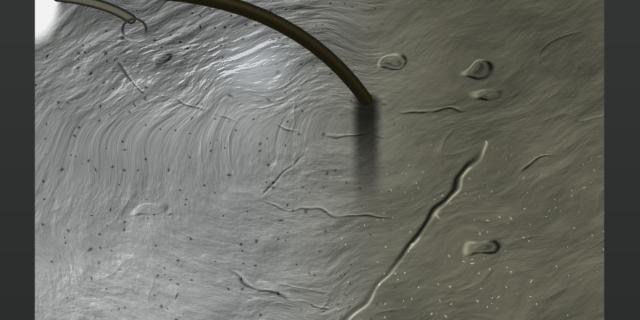
Reproduce this texture procedurally as a WebGL 2 fragment shader.

```glsl
#version 300 es
precision highp float;
uniform vec2 u_resolution;
out vec4 outColor;
#define SWIRL vec2(1.10, 0.62)
#define RELIEF_STEP 0.005
#define RELIEF_GAIN 1.15
#define HOSE_WIDTH 0.024
#define BAR_COLOR vec3(0.185, 0.195, 0.19)
#define COOL_TINT vec3(0.98, 1.0, 0.985)
#define WARM_TINT vec3(1.02, 1.01, 0.86)
#define GLINT_COLOR vec3(0.82, 0.84, 0.87)
#define HOSE_COLOR vec3(0.10, 0.09, 0.05)

float hash(vec2 p) {
  vec3 q = fract(vec3(p.xyx) * 0.1031);
  q += dot(q, q.yzx + 33.33);
  return fract((q.x + q.y) * q.z);
}
float noise(vec2 p) {
  vec2 i = floor(p), f = fract(p);
  f = f * f * (3.0 - 2.0 * f);
  return mix(mix(hash(i), hash(i + vec2(1, 0)), f.x),
             mix(hash(i + vec2(0, 1)), hash(i + 1.0), f.x), f.y);
}
float fbm(vec2 p) {
  float sum = 0.0, amp = 0.5;
  for (int i = 0; i < 5; i++, amp *= 0.53) {
    sum += amp * noise(p);
    p = p * 2.03 + 17.1;
  }
  return sum;
}
float glow(vec2 p, vec2 center, vec2 size) {
  vec2 d = (p - center) / size;
  return exp(-dot(d, d));
}
float stroke(float d, float width) { return exp(-d * d / (width * width)); }

// Signed distance to a quadratic curve and the position along it
vec2 curve(vec2 p, vec2 a, vec2 b, vec2 c) {
  vec2 best = vec2(9.0, 0.0), last = a;
  for (int i = 1; i <= 12; i++) {
    float t = float(i) / 12.0;
    vec2 next = mix(mix(a, b, t), mix(b, c, t), t), s = next - last, w = p - last;
    float h = clamp(dot(w, s) / dot(s, s), 0.0, 1.0), d = length(w - s * h);
    if (d < abs(best.x)) best = vec2(s.x * w.y < s.y * w.x ? -d : d, t + (h - 1.0) / 12.0);
    last = next;
  }
  return best;
}
// Curved folds on the left, slanted sparse folds on the right
float relief(vec2 p) {
  p += 0.06 * (vec2(noise(p * 7.0), noise(p * 7.0 + 31.0)) - 0.5);
  vec2 d = (p - SWIRL) * vec2(0.7, 1.3);
  vec2 flow = vec2(length(vec2(length(d), 0.1)) * 22.0 + d.y * 8.0, 7.0 * p.x + 5.0 * length(vec2(d.y, 0.1)));
  vec2 slant = vec2(dot(p, vec2(0.9, 0.43)) * 7.0, dot(p, vec2(-0.43, 0.9)) * 18.0);
  float side = smoothstep(0.95, 1.35, p.x);
  vec2 q = mix(flow, slant, step(1.15, p.x));
  float fold = pow(1.0 - abs(2.0 * noise(q * 0.8) - 1.0), 7.0) * smoothstep(0.5, 0.75, noise(p * 8.0 + 5.0));
  return mix(fbm(flow), fbm(slant) * 0.42, side) + 0.13 * fold * smoothstep(0.0, 0.1, abs(p.x - 1.15));
}
// Scattered specks, one per grid cell
float specks(vec2 p, float cells, float density) {
  vec2 id = floor(p * cells), f = fract(p * cells);
  vec2 center = 0.3 + 0.4 * vec2(hash(id + 3.7), hash(id + 9.2));
  return step(hash(id), density) * stroke(length(f - center), 0.08 + 0.14 * hash(id + 5.1));
}

void main() {
  vec2 p = gl_FragCoord.xy / u_resolution.y;
  p.x += 1.0 - 0.5 * u_resolution.x / u_resolution.y;
  float px = 1.0 / u_resolution.y, side = smoothstep(0.75, 1.45, p.x);
  vec2 bent = p + 0.03 * (vec2(noise(p * 20.0), noise(p * 20.0 + 40.0)) - 0.5);

  // Broad light over the mud
  float tone = mix(0.50, 0.355, side) + 0.14 * (fbm(p * vec2(4.0, 6.0)) - 0.5);
  tone += 0.14 * glow(p, vec2(0.25, 0.08), vec2(0.50, 0.20)) + 0.06 * glow(p, vec2(0.55, 0.58), vec2(0.40, 0.15));
  tone -= 0.13 * glow(p, vec2(0.45, 1.02), vec2(0.55, 0.14)) + 0.05 * glow(p, vec2(1.85, 0.95), vec2(0.4, 0.35));
  float shine = glow(p, vec2(0.80, 0.79), vec2(0.12, 0.09));
  float wet = shine + 0.8 * glow(p, vec2(0.52, 0.78), vec2(0.22, 0.11)) + glow(p, vec2(0.83, 0.52), vec2(0.17, 0.07))
    + 0.7 * glow(p, vec2(0.25, 0.12), vec2(0.45, 0.20)) + 0.6 * glow(p, vec2(1.22, 0.78), vec2(0.12, 0.09));

  // Relief lit from the upper left
  float lit = relief(p) - relief(p + RELIEF_STEP * vec2(-0.6, 0.8));
  tone += lit * RELIEF_GAIN * (0.85 + 0.4 * wet);

  // Thin broken creases
  vec2 folds[21] = vec2[21](
    vec2(0.965, 0.52), vec2(0.87, 0.45), vec2(0.78, 0.385), vec2(0.78, 0.385), vec2(0.99, 0.31), vec2(1.25, 0.32),
    vec2(0.70, 0.17), vec2(0.82, 0.06), vec2(1.10, 0.03), vec2(0.82, 0.61), vec2(1.00, 0.56), vec2(1.25, 0.575),
    vec2(1.17, 0.675), vec2(1.33, 0.63), vec2(1.46, 0.67), vec2(0.36, 0.82), vec2(0.38, 0.69), vec2(0.82, 0.61),
    vec2(1.60, 0.45), vec2(1.66, 0.49), vec2(1.73, 0.51));
  float broken = smoothstep(0.2, 0.6, noise(p * 26.0));
  for (int i = 0; i < 7; i++) {
    vec2 c = curve(bent, folds[3 * i], folds[3 * i + 1], folds[3 * i + 2]);
    float fade = broken * smoothstep(0.0, 0.2, c.y) * smoothstep(1.0, 0.8, c.y);
    tone += fade * (0.11 * stroke(c.x - 0.006, 0.004) - 0.19 * stroke(c.x, 0.004));
  }
  // Ring ripples: center and radii
  vec4 rings[6] = vec4[6](vec4(1.224, 0.812, 0.034, 0.024), vec4(1.497, 0.78, 0.045, 0.02),
    vec4(1.515, 0.71, 0.04, 0.016), vec4(1.51, 0.232, 0.045, 0.02),
    vec4(0.508, 0.81, 0.026, 0.016), vec4(0.47, 0.345, 0.05, 0.018));
  for (int i = 0; i < 6; i++) {
    vec2 d = (bent - rings[i].xy) / rings[i].zw;
    d.y -= 0.4 * d.x;
    float ring = stroke((length(d) - 1.0) * rings[i].w, 0.004) + 0.5 * stroke((length(d) - 0.4) * rings[i].w, 0.004);
    tone += ring * (0.3 + 0.7 * broken) * mix(-0.24, 0.2, smoothstep(-0.4, 0.9, d.y - d.x));
  }
  // Long groove with a bright lower rim
  vec2 groove = curve(mix(p, bent, 0.6), vec2(1.512, 0.545), vec2(1.35, 0.31), vec2(1.08, 0.0));
  float cut = stroke(groove.x + 0.002, 0.007) * smoothstep(0.0, 0.15, groove.y) * mix(1.0, 0.3, smoothstep(0.55, 0.8, groove.y));
  tone = mix(tone, 0.08, 0.9 * cut) + 0.27 * stroke(groove.x - 0.010, 0.0045) * (0.3 + 0.7 * broken);

  // Pits, bubbles and the hose reflection
  tone -= 0.25 * specks(bent, 44.0, 0.12) * (1.0 - side);
  tone += 0.28 * specks(bent, 60.0, 0.08) * smoothstep(0.8, 1.2, p.x) * smoothstep(0.8, 0.1, p.y);
  tone *= 1.0 - 0.72 * smoothstep(0.055, 0.015, abs(p.x - 1.145)) * smoothstep(0.28, 0.68, p.y) * smoothstep(0.72, 0.68, p.y);
  vec3 color = tone * mix(COOL_TINT, WARM_TINT, side);
  color = mix(color, GLINT_COLOR, clamp(0.55 * shine + wet * smoothstep(0.03, 0.12, lit), 0.0, 0.9));

  // Bright corner, rod, metal hoop and hose
  float corner = length((p - vec2(0.10, 1.02)) / vec2(0.09, 0.15)) - 1.0;
  color = mix(color, vec3(0.95), smoothstep(0.2, -0.2, corner));
  float rod = abs(curve(p, vec2(0.18, 1.01), vec2(0.33, 0.995), vec2(0.41, 0.94)).x) - 0.015;
  color = mix(color, mix(vec3(0.38, 0.37, 0.32), vec3(0.1), smoothstep(-0.011, 0.0, rod)), smoothstep(px, -px, rod));
  float hoop = abs(length((p - vec2(0.42, 0.907)) * vec2(1.0, 1.1)) - 0.037) - 0.004;
  color = mix(color, vec3(0.2) + 0.4 * smoothstep(0.91, 0.87, p.y), smoothstep(px, -px, hoop));
  vec2 hose = curve(p, vec2(0.50, 1.025), vec2(0.93, 0.99), vec2(1.143, 0.69));
  vec3 hoseColor = HOSE_COLOR + vec3(0.13, 0.12, 0.08) * stroke(hose.x - 0.008, 0.009) * (1.0 - 0.7 * hose.y);
  color = mix(color, hoseColor, smoothstep(px, -px, abs(hose.x) - HOSE_WIDTH * (1.0 - 0.15 * hose.y)));

  // Side bars
  float bars = abs(p.x - 0.9985) - 0.8895;
  color = mix(color, BAR_COLOR + 0.03 * (p.y - 0.5), smoothstep(-px, px, bars));
  outColor = vec4(clamp(color, 0.0, 1.0), 1.0);
}
```
